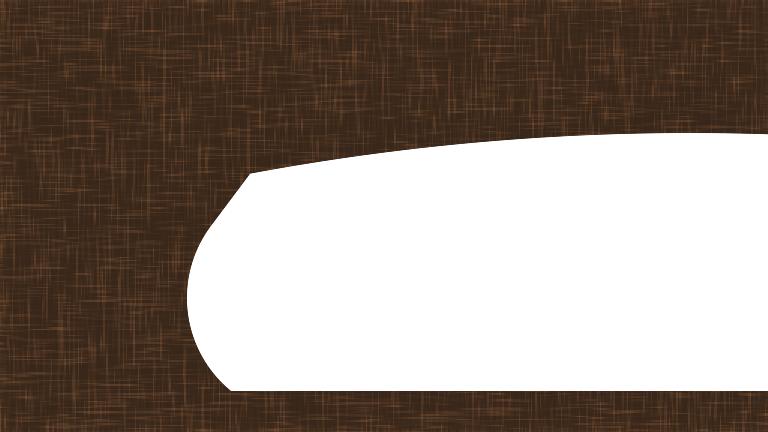
Give the GLSL for this background, as a Shadertoy shader.

```glsl
// Dark brown woven cloth with a white curved panel running off the right side.

// Lengths are in canvas heights, with the origin at the lower left.
const vec3 CLOTH_DARK = vec3(0.216, 0.149, 0.099);
const vec3 THREAD_GLOW = vec3(0.135, 0.088, 0.056);
const vec3 PANEL_WHITE = vec3(1.0);

const float THREAD_COUNT = 288.0;    // threads per canvas height
const float STREAK_COUNT = 19.0;     // streaks along each thread
const float STREAK_SHARPNESS = 4.0;
const float FRINGE_WIDTH = 0.007;
const float FRINGE_STRENGTH = 0.65;

const vec2 ROUND_CENTER = vec2(0.7106, 0.3102);
const float ROUND_RADIUS = 0.2778;
const vec2 SLOPE_DIR = vec2(0.6, 0.8);
const vec2 ARCH_CENTER = vec2(1.597, -4.863);
const float ARCH_RADIUS = 5.555;
const float PANEL_BOTTOM = 0.095;

float hash(vec2 p) {
    return fract(sin(dot(p, vec2(127.1, 311.7))) * 43758.5453);
}

// Streaks along x, one independent thread per row of y
float threads(vec2 p, float seed) {
    float row = floor(p.y * THREAD_COUNT) + seed;
    float along = p.x * STREAK_COUNT + 10.0 * hash(vec2(row, seed));
    float cell = floor(along);
    float blend = smoothstep(0.0, 1.0, along - cell);
    float value = mix(hash(vec2(cell, row)), hash(vec2(cell + 1.0, row)), blend);
    return pow(value, STREAK_SHARPNESS);
}

// Signed distance to the panel: rounded left end, sloped shoulder, arched top
float panelDistance(vec2 p) {
    vec2 q = p - ROUND_CENTER;
    vec2 outward = vec2(-SLOPE_DIR.y, SLOPE_DIR.x);
    vec2 local = vec2(max(dot(q, outward), 0.0), min(dot(q, SLOPE_DIR), 0.0));
    float leftEnd = length(local) - ROUND_RADIUS;
    float arch = length(p - ARCH_CENTER) - ARCH_RADIUS;
    return max(max(leftEnd, arch), PANEL_BOTTOM - p.y);
}

vec3 cloth(vec2 p, vec2 size) {
    float weft = threads(p, 3.0);
    float warp = threads(p.yx, 517.0);

    // Loose thread ends brighten the borders of the cloth
    vec2 border = min(p, size - p);
    vec2 fringe = FRINGE_STRENGTH * exp(-border / FRINGE_WIDTH);
    weft += fringe.x * hash(vec2(floor(p.y * THREAD_COUNT), 71.0));
    warp += fringe.y * hash(vec2(floor(p.x * THREAD_COUNT), 93.0));

    return CLOTH_DARK + THREAD_GLOW * (weft + warp);
}

void mainImage(out vec4 fragColor, in vec2 fragCoord) {
    vec2 p = fragCoord / iResolution.y;
    vec2 size = iResolution.xy / iResolution.y;
    float halfPixel = 0.5 / iResolution.y;

    float panel = 1.0 - smoothstep(-halfPixel, halfPixel, panelDistance(p));
    fragColor = vec4(mix(cloth(p, size), PANEL_WHITE, panel), 1.0);
}
```
